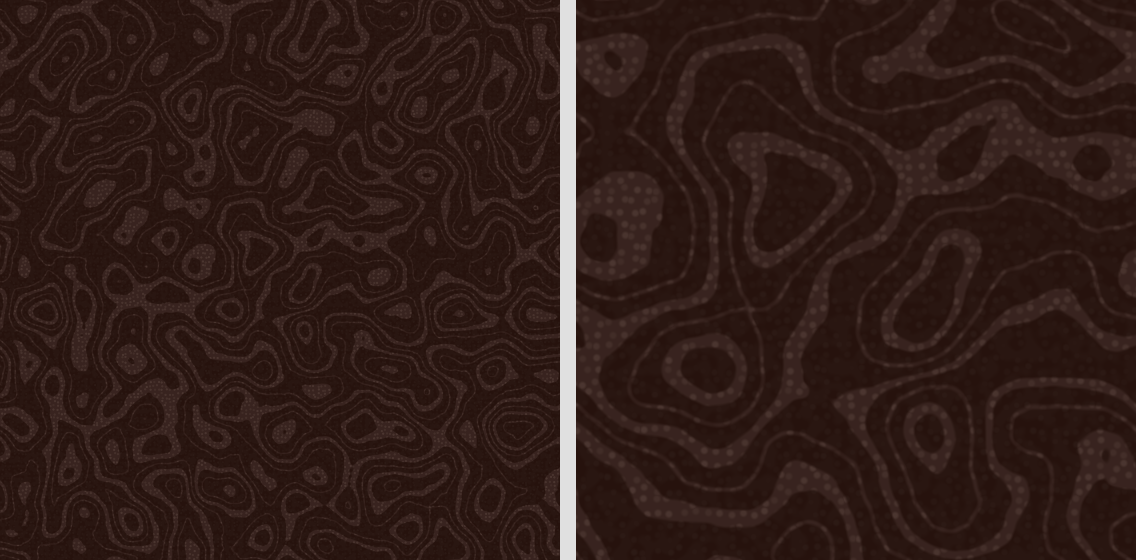
Left: the whole. Right: its middle third, enlarged.
This pattern is drawn by a WebGL 1 fragment shader. Its source:

```glsl
precision highp float;

uniform vec2 u_resolution;

const vec3 FLOOR_DARK = vec3(0.148, 0.070, 0.050);
const vec3 FLOOR_WARM = vec3(0.174, 0.102, 0.082);
const vec3 BAND_BROWN = vec3(0.218, 0.138, 0.120);
const vec3 GRAIN_PALE = vec3(0.300, 0.216, 0.194);

vec2 hash2(vec2 cell) {
  vec3 q = fract(cell.xyx * vec3(0.1031, 0.1030, 0.0973));
  q += dot(q, q.yzx + 33.33);
  return fract((q.xx + q.yz) * q.zy);
}

// Dot product of a random unit gradient with the offset from its corner
float cornerSlope(vec2 cell, vec2 offset) {
  float angle = 6.2832 * hash2(cell).x;
  return dot(vec2(cos(angle), sin(angle)), offset);
}

float gradientNoise(vec2 p) {
  vec2 cell = floor(p);
  vec2 f = p - cell;
  vec2 w = f * f * f * (f * (f * 6.0 - 15.0) + 10.0);
  vec2 e = vec2(1.0, 0.0);
  float low = mix(cornerSlope(cell, f),
                  cornerSlope(cell + e.xy, f - e.xy), w.x);
  float high = mix(cornerSlope(cell + e.yx, f - e.yx),
                   cornerSlope(cell + e.xx, f - e.xx), w.x);
  return mix(low, high, w.y);
}

// Contour phase: one whole unit per light band
float contourPhase(vec2 p, float scale, float cycles) {
  float height = gradientNoise(p * scale + 7.3);
  height += 0.22 * gradientNoise(p * scale * 2.1 + 31.7);
  height += 0.016 * gradientNoise(p * scale * 9.0 + 53.1);
  return height * cycles + 0.22;
}

// Rate of change of the phase per canvas unit
float phaseSlope(vec2 p, float phase, float scale, float cycles) {
  vec2 e = vec2(0.002, 0.0);
  vec2 change = vec2(contourPhase(p + e.xy, scale, cycles),
                     contourPhase(p + e.yx, scale, cycles)) - phase;
  return max(length(change) / e.x, 6.0);
}

// Coverage of a shape from its signed distance
float cover(float distance, float soft) {
  return 1.0 - smoothstep(-soft, soft, distance);
}

// Jittered round dots, each with its own strength
float grainDots(vec2 p, float radius) {
  vec2 cell = floor(p);
  float dots = 0.0;
  for (int y = -1; y <= 1; y++) {
    for (int x = -1; x <= 1; x++) {
      vec2 near = cell + vec2(float(x), float(y));
      vec2 center = near + 0.5 + 0.6 * (hash2(near + 11.0) - 0.5);
      float strength = 0.45 + 0.55 * hash2(near + 47.0).y;
      float dotCover = 1.0 - smoothstep(radius * 0.3, radius, length(p - center));
      dots = max(dots, strength * dotCover);
    }
  }
  return dots;
}

void main() {
  float pixel = 1.0 / min(u_resolution.x, u_resolution.y);
  vec2 p = gl_FragCoord.xy * pixel;
  float scale = 9.5;
  float cycles = 3.0;

  // Distance from the nearest band center, in phase, then in canvas units
  float phase = contourPhase(p, scale, cycles);
  float slope = phaseSlope(p, phase, scale, cycles);
  float fold = abs(fract(phase) - 0.5);

  // Broad bands with fine lines halfway between them
  float share = 0.125 + 0.07 * gradientNoise(p * 3.0 + 3.7);
  float soft = max(0.75 * pixel, 0.0011);
  float band = cover((fold - share) / slope, soft);
  float line = cover((0.5 - fold) / slope - 0.0012, soft);

  // Speckle shared by the ground and the bands
  float dots = grainDots(p * 140.0, 0.42);
  float mottle = smoothstep(-0.25, 0.25, gradientNoise(p * 115.0 + 17.0));
  float light = max(band, line * (0.65 + 0.35 * mottle));

  vec3 ground = mix(FLOOR_DARK, FLOOR_WARM, max(0.55 * mottle, dots));
  vec3 relief = mix(BAND_BROWN, GRAIN_PALE, 0.95 * dots);
  gl_FragColor = vec4(mix(ground, relief, light), 1.0);
}
```
